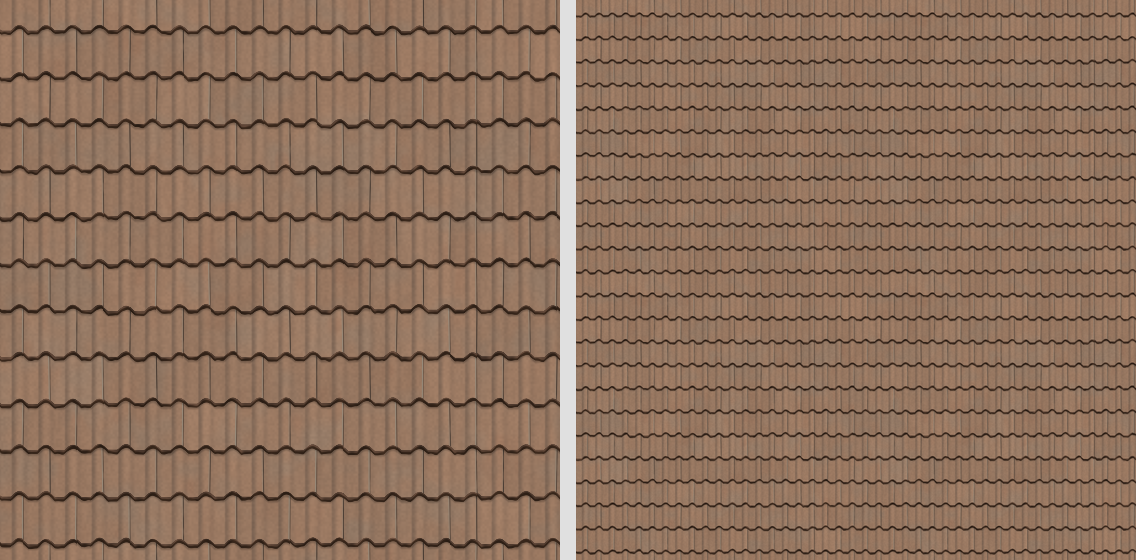
Left, the tile; right, the same tile 2 across and 2 down.
Give the GLSL for this texture, as a WebGL 2 fragment shader.

```glsl
#version 300 es
precision highp float;
uniform vec2 u_resolution;
out vec4 outColor;

const float HUMPS = 21.0;          // ridges across, two per tile
const float ROWS = 12.0;           // courses of tiles
const float BREAK_HUMP = 17.0;     // ridge where the joint pattern flips
const vec2 PHASE = vec2(0.73, 0.35);
const float HUMP_RISE = 0.118;     // in course heights
const float HUMP_HALF = 0.34;      // in ridge widths
const float LIP = 0.036;           // thickness of the tile edge
const float GAP = 0.083;           // lower end of the dark gap
const float EDGE_WOBBLE = 0.04;
const float JOINT_OFFSET = 0.15;   // in ridge widths from the crest
const float JOINT_WIDTH = 0.021;
const float JOINT_TILT = 0.06;
const vec3 CLAY = vec3(0.610, 0.475, 0.382);
const vec3 WEATHERED = vec3(0.580, 0.482, 0.405);
const vec3 RUST = vec3(0.575, 0.420, 0.330);
const vec3 FLANK = vec3(0.445, 0.362, 0.305);
const vec3 LIP_COLOR = vec3(0.320, 0.235, 0.185);
const vec3 GAP_COLOR = vec3(0.190, 0.130, 0.090);
const vec3 JOINT_DARK = vec3(0.280, 0.230, 0.195);
const vec3 JOINT_PALE = vec3(0.590, 0.550, 0.490);

float hash(vec2 p) {
  uvec2 q = uvec2(ivec2(p) + 4096) * uvec2(1597u, 3812u);
  uint n = (q.x ^ q.y) * 2654435u;
  n = (n ^ (n >> 15)) * 2246822u;
  n = (n ^ (n >> 13)) * 3266489u;
  return float((n ^ (n >> 16)) & 65535u) / 65535.0;
}

// Value noise that wraps after a whole number of cells
float noise(vec2 uv, vec2 cells) {
  vec2 p = uv * cells, i = floor(p), f = fract(p);
  f = f * f * (3.0 - 2.0 * f);
  vec2 a = mod(i, cells), b = mod(i + 1.0, cells);
  return mix(mix(hash(a), hash(vec2(b.x, a.y)), f.x),
             mix(hash(vec2(a.x, b.y)), hash(b), f.x), f.y);
}

float bell(float x, float width) {
  return exp(-x * x / (width * width));
}

// Antialiased band: 1 below the limit, 0 above it
float inside(float x, float limit, float soft) {
  return 1.0 - smoothstep(limit - soft, limit + soft, x);
}

bool isJoint(float hump, float row) {
  float i = mod(hump, HUMPS);
  return i == BREAK_HUMP || mod(i + row + step(BREAK_HUMP, i), 2.0) < 0.5;
}

// x: tile number, y: signed distance to the nearest ridge seam, z: 1 at a real joint, w: seam
vec4 tileAt(vec2 p, float row) {
  float course = mod(row, ROWS);
  float x = p.x - JOINT_OFFSET;
  float seam = floor(x + 0.5);
  float tilt = hash(vec2(mod(seam, HUMPS) + 40.0, course)) - 0.5;
  float s = x - seam - JOINT_TILT * tilt * (p.y - row - 0.5);
  float hump = s < 0.0 ? seam - 1.0 : seam;
  float first = isJoint(hump, course) ? hump : hump - 1.0;
  return vec4(mod(first, HUMPS), s, isJoint(seam, course) ? 1.0 : 0.0, mod(seam, HUMPS));
}

void main() {
  vec2 uv = gl_FragCoord.xy / u_resolution;
  vec2 p = uv * vec2(HUMPS, ROWS) - PHASE;
  vec2 px = vec2(HUMPS, ROWS) / u_resolution;
  float crest = fract(p.x + 0.5) - 0.5;

  // Wavy lower edge with round arches, shifted a little for each tile
  float arch = crest / HUMP_HALF;
  float rise = HUMP_RISE * pow(max(1.0 - arch * arch, 0.0), 1.4);
  float h = p.y - rise;
  float edgeRow = floor(h + 0.5);
  float edgeTile = tileAt(p, edgeRow).x;
  float wobble = hash(vec2(edgeTile + 80.0, mod(edgeRow, ROWS))) - 0.5;
  float d = h - edgeRow - EDGE_WOBBLE * wobble;
  float row = d < 0.0 ? edgeRow - 1.0 : edgeRow;
  vec4 tile = tileAt(p, row);
  vec2 id = vec2(tile.x, mod(row, ROWS));

  // Clay with grey and rusty weathering
  float clouds = 0.6 * noise(uv, vec2(14.0, 18.0)) + 0.4 * noise(uv, vec2(43.0, 37.0));
  float streaks = noise(uv, vec2(105.0, 24.0));
  float grain = noise(uv, vec2(256.0)) - 0.5;
  vec3 color = mix(CLAY, WEATHERED, smoothstep(0.4, 0.85, clouds) * 0.7 + 0.2 * hash(id));
  float stain = smoothstep(0.65, 0.9, noise(uv + 0.37, vec2(31.0, 24.0)));
  color = mix(color, RUST, 0.4 * stain * streaks);

  // Rounded ridges: crisp dark left foot fading up to the crest, faint right foot
  float foot = smoothstep(-0.33, -0.25, crest) * (1.0 - smoothstep(-0.25, -0.05, crest));
  float flank = 0.68 * foot + 0.24 * bell(crest - 0.23, 0.09);
  color = mix(color, FLANK, flank * (0.65 + 0.5 * streaks));
  color *= 1.0 + 0.03 * bell(crest - 0.02, 0.10);
  color *= 1.0 + 0.05 * (hash(id + 120.0) - 0.5) + 0.04 * (streaks - 0.5) + 0.06 * grain;

  // Side joints: a thin broken slit with a pale worn rim
  float wear = hash(vec2(tile.w + 200.0, id.y));
  float broken = smoothstep(0.1, 0.6, noise(uv, vec2(84.0, 60.0)));
  float soft = 0.6 * px.x;
  float rim = inside(abs(tile.y + 0.04), JOINT_WIDTH, soft);
  float slit = inside(abs(tile.y), JOINT_WIDTH, soft);
  color = mix(color, JOINT_PALE, tile.z * rim * (0.2 + 0.7 * wear));
  color = mix(color, JOINT_DARK, tile.z * slit * (1.0 - 0.45 * wear) * (0.65 + 0.35 * broken));

  // Overlap: soft shadow, dark gap and uneven front lip
  float below = -d;
  float under = step(0.0, below);
  float ragged = 0.03 * (noise(uv, vec2(126.0, 96.0)) - 0.5);
  float slack = 0.026 * (noise(uv + 0.19, vec2(42.0, 24.0)) - 0.5);
  float lipEnd = LIP + 1.6 * slack - 0.012 * rise / HUMP_RISE;
  color *= 1.0 - 0.22 * under * (1.0 - smoothstep(GAP, GAP + 0.07, below));
  float gapMask = inside(below + ragged, GAP + slack, px.y * 0.6);
  float lipMask = inside(below + ragged, lipEnd, px.y * 0.8);
  vec3 lip = LIP_COLOR * (0.75 + 0.6 * streaks);
  vec3 edge = mix(GAP_COLOR * (0.8 + 0.5 * streaks), lip, lipMask);
  float cover = smoothstep(-0.5 * px.y, 0.5 * px.y, below);
  color = mix(color, edge, gapMask * cover);

  outColor = vec4(clamp(color, 0.0, 1.0), 1.0);
}
```
